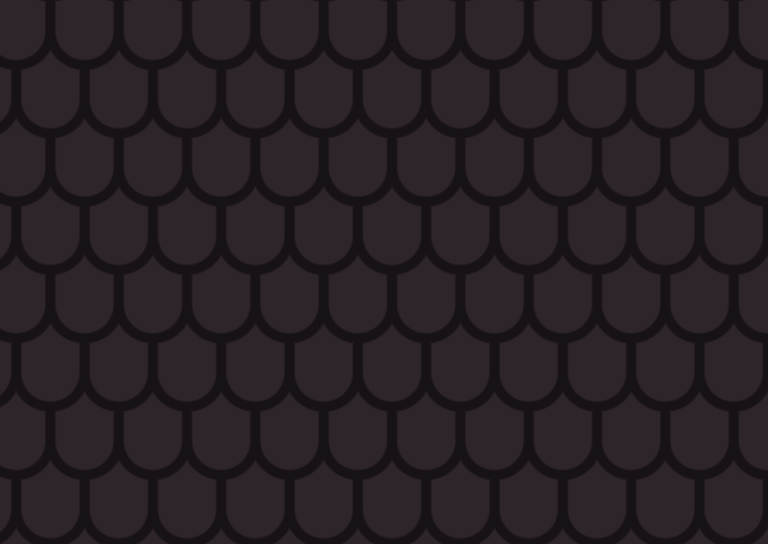
Write a Shadertoy shader that draws this pattern.

```glsl
const float PITCH = 0.1256;               // tile size as a share of canvas height
const vec2 ORIGIN = vec2(0.238, 0.51);    // centre of an odd row's arc, in tiles
const float HALF_LINE = 0.073;            // half of the groove width, in tiles
const float EDGE_SOFTNESS = 0.02;
const vec3 TILE_COLOR = vec3(0.18, 0.14, 0.17);
const vec3 GROOVE_COLOR = vec3(0.09, 0.07, 0.09);

// Position relative to the nearest arc centre; y runs from -1 to 0.
vec2 scaleCell(vec2 p) {
    float row = ceil(p.y);
    float stagger = 0.5 * mod(row + 1.0, 2.0);
    return vec2(fract(p.x - stagger + 0.5) - 0.5, p.y - row);
}

// Signed distance to the grooves: a round lower rim over the next row's seam.
float grooveDistance(vec2 cell, float halfWidth) {
    float rim = length(cell) - 0.5;
    float groove = abs(rim);
    if (rim > 0.0) groove = min(groove, abs(cell.x));
    return groove - halfWidth;
}

void mainImage(out vec4 fragColor, in vec2 fragCoord) {
    vec2 p = fragCoord / (iResolution.y * PITCH) - ORIGIN;
    float pixel = 1.0 / (iResolution.y * PITCH);
    float softness = max(EDGE_SOFTNESS, 0.75 * pixel);

    float groove = grooveDistance(scaleCell(p), HALF_LINE);
    float tile = smoothstep(-softness, softness, groove);
    fragColor = vec4(mix(GROOVE_COLOR, TILE_COLOR, tile), 1.0);
}
```
